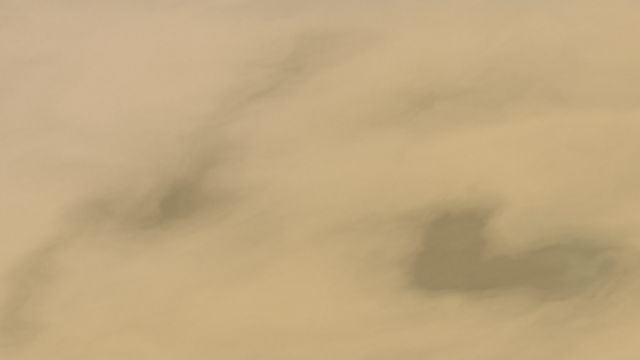
Reproduce this texture procedurally as a Shadertoy shader.

```glsl
// Soft drifting sand haze with smoky olive shadows and a faint pale ridge.

float hash(vec2 p) {
    vec3 q = fract(vec3(p.xyx) * 0.1031);
    q += dot(q, q.yzx + 33.33);
    return fract((q.x + q.y) * q.z);
}

float noise(vec2 p) {
    vec2 cell = floor(p), f = fract(p);
    vec2 u = f * f * f * (f * (f * 6.0 - 15.0) + 10.0);
    return mix(mix(hash(cell), hash(cell + vec2(1, 0)), u.x),
               mix(hash(cell + vec2(0, 1)), hash(cell + vec2(1, 1)), u.x), u.y);
}

mat2 rotation(float angle) {
    float c = cos(angle), s = sin(angle);
    return mat2(c, -s, s, c);
}

// Layered noise, centred on zero
float fbm(vec2 p, float gain) {
    float sum = 0.0, amplitude = 0.5;
    for (int i = 0; i < 5; i++) {
        sum += amplitude * (noise(p) - 0.5);
        p = rotation(0.5) * p * 2.03 + 17.3;
        amplitude *= gain;
    }
    return sum;
}

// Soft tilted ellipse: 1 at the centre, fading outwards
float smokePatch(vec2 p, vec2 centre, vec2 radii, float tilt) {
    vec2 q = rotation(tilt) * (p - centre) / radii;
    return exp(-dot(q, q));
}

void mainImage(out vec4 fragColor, in vec2 fragCoord) {
    vec2 p = fragCoord / iResolution.y;
    float aspect = iResolution.x / iResolution.y;
    vec2 uv = vec2(p.x / aspect, p.y);

    const vec3 goldSand = vec3(0.795, 0.690, 0.510);
    const vec3 pinkSand = vec3(0.805, 0.705, 0.580);
    const vec3 greyHaze = vec3(0.715, 0.645, 0.530);
    const vec3 oliveShade = vec3(0.585, 0.515, 0.375);

    // Wind-stretched coordinates and wisps
    vec2 wind = rotation(0.28) * p * vec2(2.4, 5.0);
    vec2 warp = vec2(fbm(wind + 3.1, 0.5), fbm(wind + 41.7, 0.5));
    vec2 q = p + warp * vec2(0.22, 0.13);
    float wisps = fbm(wind * 1.6 + warp * 2.0 + 9.0, 0.55);
    float broad = fbm(rotation(0.3) * p * vec2(1.6, 2.8) + 23.0, 0.4);

    // Warm base: pink at the top and left, golden below
    float pinkness = smoothstep(0.15, 1.0, uv.y * 0.85 + (0.5 - uv.x) * 0.6 + broad * 0.5);
    vec3 color = mix(goldSand, pinkSand, pinkness);
    float topHaze = smoothstep(0.88, 1.08, uv.y + wisps * 0.15);
    color = mix(color, greyHaze, topHaze * 0.6);

    // Smoky shadows
    float shade = 0.85 * smokePatch(q, vec2(1.28, 0.30), vec2(0.36, 0.13), -0.18);
    shade += 0.55 * smokePatch(q, vec2(1.66, 0.25), vec2(0.24, 0.12), 0.10);
    shade += 0.50 * smokePatch(q, vec2(0.50, 0.46), vec2(0.22, 0.09), 0.35);
    shade += 0.42 * smokePatch(q, vec2(0.14, 0.27), vec2(0.25, 0.06), 0.95);
    shade += 0.42 * smokePatch(q, vec2(0.77, 0.78), vec2(0.21, 0.08), 0.55);
    shade += 0.30 * smokePatch(q, vec2(1.20, 0.70), vec2(0.28, 0.09), 0.12);
    shade *= 1.0 + wisps * 1.6;
    shade += max(0.0, broad * 0.45 + wisps * 0.25 + 0.05);

    // Pale ridge: sharper upper side, long fade below
    float crest = 0.69 - 0.24 * pow(max(aspect - p.x, 0.0), 2.0) + warp.y * 0.035;
    float below = crest - p.y;
    float ridge = smoothstep(-0.025, 0.02, below) * exp(-max(below, 0.0) * 13.0);
    ridge *= smoothstep(1.0, 1.35, p.x);
    shade += 0.12 * exp(-abs(below + 0.05) * 14.0) * smoothstep(1.05, 1.5, p.x);
    shade *= 1.0 - 0.65 * ridge;

    color = mix(color, oliveShade, clamp(shade, 0.0, 0.92));
    color += vec3(0.016, 0.016, 0.006) * ridge;

    // Greenish veil beside the large shadow
    float veil = smokePatch(q, vec2(1.57, 0.29), vec2(0.09, 0.12), 0.2);
    color = mix(color, vec3(0.630, 0.585, 0.430), veil * 0.45);

    // Faint streaks and dusty mottling
    float streaks = fbm(rotation(0.25) * p * vec2(9.0, 28.0), 0.6);
    float dust = noise(p * 130.0) - 0.5;
    color += streaks * 0.020 * (0.5 + shade) + dust * 0.007;

    fragColor = vec4(clamp(color, 0.0, 1.0), 1.0);
}
```
